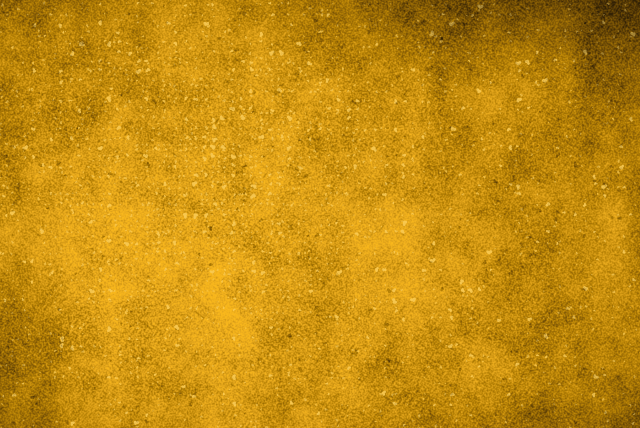
A Shadertoy shader for this texture:

```glsl
// Weathered golden plaster: cloudy stains, fine grain, pale chips, dark pits and shaded edges.

// Integer hash giving two values in 0..1 for each lattice cell
vec2 hash2(vec2 cell) {
    uvec2 q = uvec2(ivec2(cell) + 32768);
    uint h = q.x * 1597334677u ^ q.y * 3812015801u;
    h = (h ^ (h >> 15)) * 2246822519u;
    h ^= h >> 13;
    uint k = h * 3266489917u;
    k ^= k >> 16;
    return vec2(h & 65535u, k & 65535u) / 65535.0;
}

float cornerSlope(vec2 cell, vec2 offset) {
    float angle = 6.2832 * hash2(cell).x;
    return dot(vec2(cos(angle), sin(angle)), offset);
}

float gradientNoise(vec2 p) {
    vec2 i = floor(p), f = p - i;
    vec2 w = f * f * f * (f * (f * 6.0 - 15.0) + 10.0);
    vec2 e = vec2(1, 0);
    return mix(mix(cornerSlope(i, f), cornerSlope(i + e, f - e), w.x),
               mix(cornerSlope(i + e.yx, f - e.yx), cornerSlope(i + 1.0, f - 1.0), w.x), w.y);
}

float fbm(vec2 p) {
    float sum = 0.0, gain = 0.5;
    for (int octave = 0; octave < 5; octave++) {
        sum += gain * gradientNoise(p);
        p = mat2(1.6, 1.2, -1.2, 1.6) * p + 17.3;
        gain *= 0.58;
    }
    return sum;
}

// Coverage of irregular chips, at most one in each grid cell
float chips(vec2 p, float cells, float share, float seed) {
    vec2 cell = floor(p * cells);
    vec2 place = hash2(cell + seed);
    vec2 traits = hash2(cell + seed + 531.0);
    vec2 d = fract(p * cells) - mix(vec2(0.3), vec2(0.7), place);
    float angle = atan(d.y, d.x);
    float radius = mix(0.09, 0.25, traits.y * traits.y);
    radius *= 1.0 + 0.25 * sin(2.0 * angle + 40.0 * place.x) + 0.18 * sin(3.0 * angle + 40.0 * place.y);
    float blur = 0.7 * cells / iResolution.y;
    return step(traits.x, share) * (1.0 - smoothstep(-blur, blur, length(d) - radius));
}

// Ochre brown through amber to pale straw, indexed by the red level
vec3 goldRamp(float tone) {
    return vec3(tone, tone * (0.64 + 0.1 * tone), 0.02 + 0.09 * smoothstep(0.68, 0.93, tone));
}

void mainImage(out vec4 fragColor, in vec2 fragCoord) {
    vec2 uv = fragCoord / iResolution.xy;
    vec2 p = fragCoord / iResolution.y;

    // Broad stains and faint vertical streaks
    float stain = fbm(p * 4.0 + 3.7);
    float mottle = fbm(p * 17.0 + 41.0);
    float streak = gradientNoise(p * vec2(13.0, 1.8) + 9.0);
    float tone = 0.868 + 0.24 * stain + 0.2 * mottle + 0.08 * streak;

    // Shaded borders, heaviest along the upper right and at the lower left
    float reach = length((uv - vec2(0.43, 0.46)) * vec2(1.75, 1.75));
    tone -= 0.18 * reach * reach * reach;
    tone -= 0.16 * smoothstep(0.75, 1.0, uv.y) * smoothstep(0.3, 0.65, uv.x);
    tone -= 0.1 * smoothstep(0.14, 0.0, uv.x) * smoothstep(0.65, 0.3, uv.y);
    tone -= 0.07 * exp(-14.0 * dot(uv - vec2(0.74, 0.52), uv - vec2(0.74, 0.52)));
    tone += 0.05 * exp(-9.0 * dot(uv - vec2(0.3, 0.35), uv - vec2(0.3, 0.35)));

    // Fine grain, slightly rougher inside the stains
    vec2 turned = mat2(0.8, 0.6, -0.6, 0.8) * p;
    float grain = 0.23 * gradientNoise(turned * 223.0) + 0.13 * gradientNoise(turned * 117.0 + 5.0);
    tone += grain * (1.0 - 0.5 * clamp(stain + mottle, -0.4, 0.4));
    float pitting = smoothstep(0.15, 0.5, gradientNoise(turned * 71.0 + 60.0));
    tone -= 0.09 * pitting * smoothstep(0.25, -0.25, stain + mottle);

    // Soft ceiling keeps the lit areas an even amber
    tone = 0.99 - log(1.0 + exp(15.0 * (0.99 - tone))) / 15.0;
    tone -= 0.18 * chips(p, 48.0, 0.06, 211.0);
    vec3 color = goldRamp(max(tone, 0.2));

    // Pale chips, densest left of centre
    vec2 away = (uv - vec2(0.33, 0.6)) * vec2(1.3, 1.0);
    float density = 0.12 + 0.5 * exp(-10.0 * dot(away, away));
    float chip = max(chips(p, 45.0, 0.8 * density, 17.0), 0.8 * chips(p + 0.37, 79.0, density, 83.0));
    vec3 straw = vec3(0.98, 0.8, 0.34) * mix(0.7, 1.0, smoothstep(0.4, 0.8, tone));
    color = mix(color, straw, 0.85 * chip);

    fragColor = vec4(color, 1.0);
}
```
